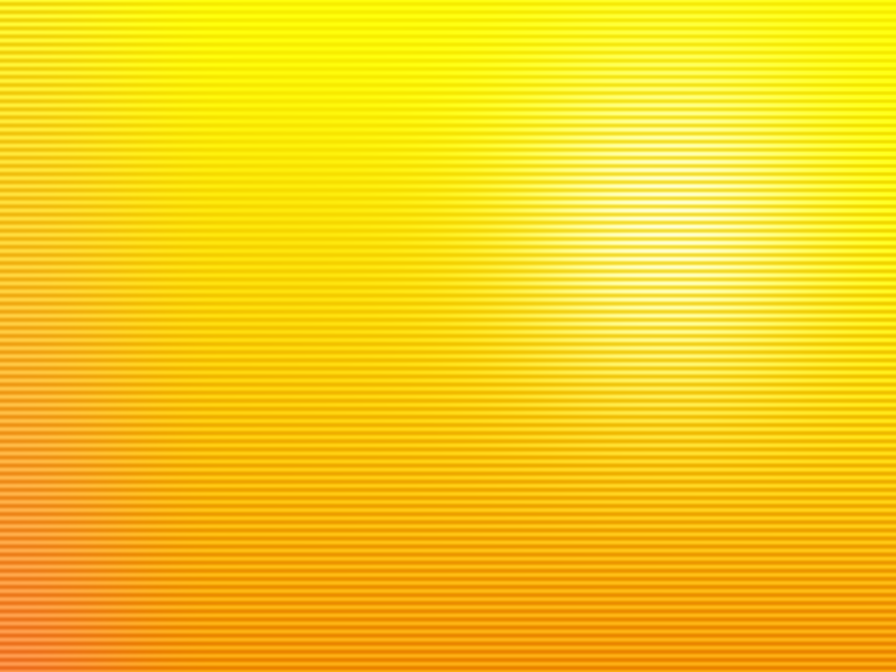
Give the GLSL for this background, as a Shadertoy shader.

```glsl
// Glossy yellow-to-orange gradient with fine horizontal ribs and a pale glow
void mainImage(out vec4 fragColor, in vec2 fragCoord) {
    vec2 uv = fragCoord / iResolution.xy;

    // Orange floor rising through amber to lemon, yellower toward the right
    float rise = uv.y + 0.22 * (uv.x - 0.5) * smoothstep(0.0, 0.5, uv.y);
    vec3 color = mix(vec3(0.95, 0.57, 0.02), vec3(0.975, 0.82, 0.02), smoothstep(-0.12, 0.56, rise));
    color = mix(color, vec3(0.985, 0.97, 0.02), smoothstep(0.38, 0.98, rise));

    // Dusty coral tint along the left edge, strongest at the bottom
    float leftEdge = 1.0 - smoothstep(0.0, 0.26, uv.x);
    color += leftEdge * mix(vec3(0.01, -0.08, 0.19), vec3(-0.01, -0.05, 0.1), uv.y);

    // Tall pale glow at the upper right
    vec2 fromGlow = (uv - vec2(0.745, 0.67)) / vec2(0.165, 0.25);
    float glow = exp(-dot(fromGlow, fromGlow));
    color = mix(color, vec3(0.99, 0.95, 0.58), 0.9 * glow);

    // 83 soft ribs, faint across the upper middle and crisp at the edges and base
    float rib = cos(6.28318 * 83.0 * uv.y);
    vec2 fromCalm = (uv - vec2(0.34, 0.78)) / vec2(0.25, 0.38);
    float calm = exp(-dot(fromCalm, fromCalm));
    float contrast = mix(1.0, 0.35, calm) * mix(1.0, 0.5, smoothstep(0.75, 1.0, uv.y) * uv.x);
    color += rib * contrast * vec3(0.04, 0.09, 0.06);
    color.b += rib * (0.26 * glow + 0.04 * leftEdge);

    fragColor = vec4(clamp(color, 0.0, 1.0), 1.0);
}
```
